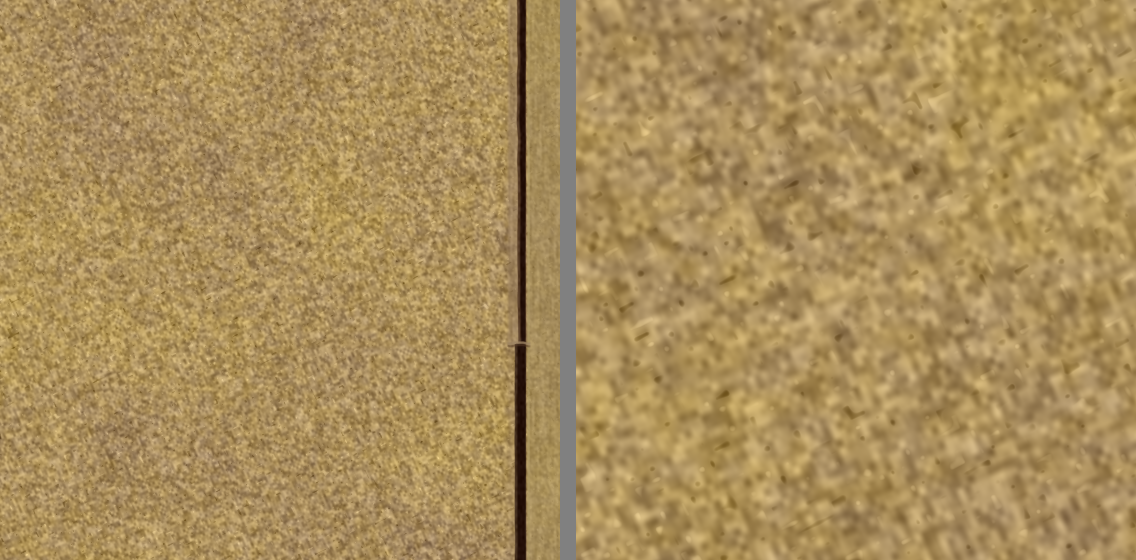
Left: the whole. Right: its middle third, enlarged.
Give the GLSL for this texture, as a Shadertoy shader.

```glsl
// Draws a grainy ochre sandstone slab with a dark vertical joint near its right side.

const vec3 SAND = vec3(0.668, 0.558, 0.362);
const vec3 TAUPE = vec3(0.635, 0.525, 0.365);
const vec3 GOLD = vec3(0.700, 0.590, 0.350);
const vec3 OLIVE = vec3(0.635, 0.545, 0.345);
const vec3 GAP_DARK = vec3(0.13, 0.055, 0.025);
const vec3 GAP_BROWN = vec3(0.34, 0.235, 0.15);
const vec3 CHIP = vec3(0.62, 0.52, 0.39);
const float BREAK_Y = 0.387;

float hash(vec2 p) {
    vec3 q = fract(vec3(p.xyx) * 0.1031);
    q += dot(q, q.yzx + 33.33);
    return fract((q.x + q.y) * q.z);
}

float valueNoise(vec2 p) {
    vec2 cell = floor(p);
    vec2 f = fract(p);
    f = f * f * (3.0 - 2.0 * f);
    float low = mix(hash(cell), hash(cell + vec2(1, 0)), f.x);
    float high = mix(hash(cell + vec2(0, 1)), hash(cell + vec2(1, 1)), f.x);
    return mix(low, high, f.y);
}

vec2 rotate(vec2 p, float angle) {
    float c = cos(angle), s = sin(angle);
    return vec2(c * p.x - s * p.y, s * p.x + c * p.y);
}

// Layered noise, each octave turned to hide the lattice; result is centred on zero
float fbm(vec2 p, int octaves) {
    float sum = 0.0, weight = 0.5;
    for (int i = 0; i < octaves; i++) {
        sum += weight * (valueNoise(p + 40.0) - 0.5);
        p = rotate(p, 0.9) * 1.9 + 17.0;
        weight *= 0.6;
    }
    return sum;
}

// Soft-edged band between two positions
float band(float x, float left, float right, float blur) {
    return smoothstep(left - blur, left + blur, x)
         * (1.0 - smoothstep(right - blur, right + blur, x));
}

vec3 sandstone(vec2 uv) {
    // Broad warm and grey patches, warmer to the right
    float patches = fbm(uv * 5.0, 4) * 1.5 + 0.22 * (uv.x - 0.5);
    vec3 color = mix(SAND, TAUPE, smoothstep(0.0, 0.5, -patches));
    color = mix(color, GOLD, smoothstep(0.0, 0.5, patches));

    // Sand grains
    float coarse = valueNoise(rotate(uv, 0.6) * vec2(115.0, 140.0) + 60.0) - 0.5;
    float fine = valueNoise(rotate(uv, -0.4) * vec2(235.0, 200.0) + 300.0) - 0.5;
    color += (coarse * 0.17 + fine * 0.21) * vec3(1.0, 0.99, 0.85);

    // Sparse pits and pale crystals
    float speck = valueNoise(rotate(uv, 1.1) * 150.0 + 500.0);
    color -= 0.13 * smoothstep(0.86, 1.0, speck);
    color += vec3(0.10, 0.10, 0.09) * smoothstep(0.14, 0.0, speck);

    // Slight grain-scale shift between yellow and grey
    float tint = valueNoise(uv * 75.0 + 200.0) - 0.5;
    return color + tint * vec3(0.015, 0.005, -0.06);
}

// Narrow strip and worn bevels beside the joint
vec3 addEdges(vec3 color, vec2 uv, float upper) {
    float streak = valueNoise(uv * vec2(230.0, 22.0)) - 0.5;
    float strip = smoothstep(0.938, 0.944, uv.x);
    color = mix(color, mix(color, OLIVE, 0.6) + 0.07 * streak, strip);
    float bevel = band(uv.x, 0.907, 0.928, 0.004);
    vec3 worn = vec3(0.59, 0.485, 0.36) + 0.16 * streak;
    color = mix(color, worn, bevel * mix(0.25, 0.6, upper));
    float rim = band(uv.x, 0.942, 0.946, 0.0015);
    return mix(color, vec3(0.69, 0.62, 0.41), rim * 0.5);
}

vec3 addJoint(vec3 color, vec2 uv, float upper) {
    float wobble = 0.0025 * (valueNoise(vec2(uv.y * 28.0, 7.0)) - 0.5);
    float taper = 0.004 * (1.0 - uv.y);
    float left = mix(0.919, 0.923 + taper, upper) + wobble;
    float right = 0.9395 + 0.3 * wobble;
    float gap = band(uv.x, left, right, 0.0016);
    float core = band(uv.x, left + 0.0045, right - 0.001, 0.0025);
    float grit = valueNoise(uv * vec2(260.0, 150.0)) - 0.5;
    vec3 wall = mix(GAP_BROWN * 0.8, GAP_BROWN, upper) + 0.10 * grit;
    vec3 inside = mix(wall, GAP_DARK + 0.05 * grit, core);
    return mix(color, inside, gap);
}

// Thin stone bridge with a shadow where the joint steps sideways
vec3 addChip(vec3 color, vec2 uv) {
    float ridge = BREAK_Y + 0.003 * (valueNoise(vec2(uv.x * 90.0, 3.0)) - 0.5);
    float span = band(uv.x, 0.906, 0.947, 0.003);
    float shadow = span * band(uv.y, ridge - 0.006, ridge - 0.002, 0.0015);
    float bridge = span * band(uv.y, ridge - 0.002, ridge + 0.0025, 0.0015);
    color = mix(color, GAP_BROWN, shadow * 0.5);
    return mix(color, CHIP, bridge * 0.8);
}

void mainImage(out vec4 fragColor, in vec2 fragCoord) {
    vec2 uv = fragCoord / iResolution.xy;
    float upper = smoothstep(BREAK_Y - 0.002, BREAK_Y + 0.002, uv.y);
    vec3 color = sandstone(uv);
    color = addEdges(color, uv, upper);
    color = addJoint(color, uv, upper);
    color = addChip(color, uv);
    fragColor = vec4(clamp(color, 0.0, 1.0), 1.0);
}
```
